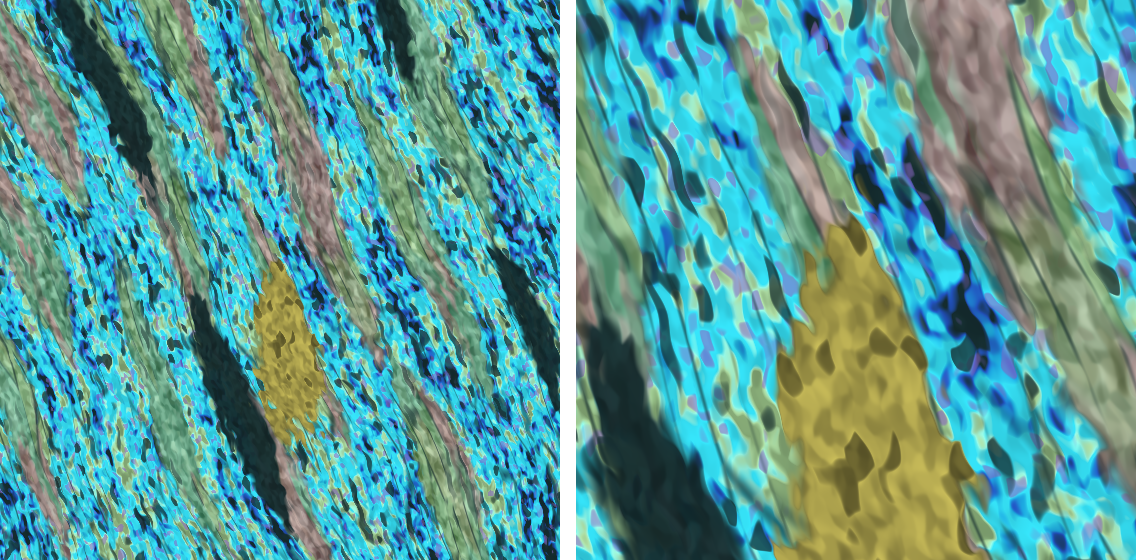
Left, the full canvas; right, a detail of the centre.
Reproduce this texture procedurally as a Shadertoy shader.

```glsl
const float TILT = 0.38;                 // lean of the foliation from vertical
const vec2 GRAIN = vec2(0.0105, 0.021);  // cell sizes: across, along the foliation
const vec2 FINE = vec2(0.006, 0.0105);
const vec2 WISP = vec2(0.0085, 0.052);
const vec2 STREAK = vec2(0.019, 0.17);
const vec2 ZONE = vec2(0.085, 0.26);
const int LATHS = 12;
const int SHADOWS = 4;
const vec2 SPREAD = vec2(0.7549, 0.5698);       // even scatter step
const vec2 SHADOW_START = vec2(0.675, 0.71);
const vec2 OCHRE_CENTER = vec2(0.51, 0.38);
const vec2 OCHRE_SIZE = vec2(0.055, 0.16);

const vec3 INK = vec3(0.08, 0.17, 0.18);
const vec3 BLUE = vec3(0.13, 0.32, 0.74);
const vec3 AZURE = vec3(0.11, 0.64, 0.86);
const vec3 CYAN = vec3(0.20, 0.85, 0.93);
const vec3 PALE = vec3(0.57, 0.94, 0.87);
const vec3 MINT = vec3(0.66, 0.84, 0.62);
const vec3 MOSS = vec3(0.52, 0.66, 0.46);
const vec3 GREEN = vec3(0.43, 0.64, 0.51);
const vec3 PINK = vec3(0.60, 0.50, 0.48);
const vec3 VIOLET = vec3(0.48, 0.36, 0.68);
const vec3 OCHRE = vec3(0.63, 0.59, 0.28);
const vec3 RAMP[10] = vec3[10](INK, INK, BLUE, AZURE, CYAN, CYAN, CYAN, PALE, MINT, MOSS);

vec3 hash3(vec2 p) {
    vec3 a = fract(p.xyx * vec3(0.1031, 0.1030, 0.0973));
    a += dot(a, a.yxz + 33.33);
    return fract((a.xxy + a.yzz) * a.zyx);
}

// Soft cellular noise: two blended cell tones and the distance to the border
vec3 cells(vec2 q, float sharpness) {
    vec2 base = floor(q);
    vec3 sum = vec3(0.0);
    float nearest = 9.0, second = 9.0;
    for (int y = -1; y <= 1; y++)
    for (int x = -1; x <= 1; x++) {
        vec2 id = base + vec2(x, y);
        float d = length(id + 0.1 + 0.8 * hash3(id).xy - q);
        sum += vec3(hash3(id + 57.0).xy, 1.0) * exp(-sharpness * d * d);
        second = min(second, max(nearest, d));
        nearest = min(nearest, d);
    }
    return vec3(sum.xy / sum.z, second - nearest);
}

// Rotates canvas space to (across, along) the foliation
vec2 foliation(vec2 p) {
    float s = sin(TILT), c = cos(TILT);
    return vec2(c * p.x + s * p.y, s * p.x - c * p.y);
}

// Pointed lens, negative inside
float lens(vec2 q, vec2 center, vec2 size) {
    vec2 r = (q - center) / size;
    return (abs(r.x) - 1.0 + r.y * r.y) * size.x;
}

float inside(float d, float blur) {
    return 1.0 - smoothstep(-blur, blur, d);
}

vec3 interference(float tone) {
    float t = clamp(tone, 0.0, 0.999) * 9.0;
    int i = int(t);
    return mix(RAMP[i], RAMP[i + 1], fract(t));
}

void mainImage(out vec4 fragColor, in vec2 fragCoord) {
    vec2 p = fragCoord / iResolution.xy;
    vec2 q = foliation(p);
    q.x += 0.011 * sin(7.0 * q.y + 5.0 * q.x) + 0.004 * sin(21.0 * q.y - 13.0 * q.x);
    vec2 wavy = q + 0.0015 * sin(q.yx * vec2(150.0, 330.0));

    vec3 grain = cells(wavy / GRAIN, 8.0);
    vec3 fine = cells(wavy / FINE + 40.0, 6.0);
    vec3 wisp = cells(wavy / WISP + 160.0, 8.0);
    vec3 streak = cells(q / STREAK + 80.0, 9.0);
    vec3 zone = cells(q / ZONE + 120.0, 6.0);
    float ragged = 0.013 * (grain.x - 0.5) + 0.012 * (wisp.x - 0.5);

    // Fine grained matrix
    float tone = 0.57 + 0.30 * (zone.x - 0.5)
        + dot(vec4(grain.x, fine.x, wisp.x, streak.x) - 0.5, vec4(0.48, 0.36, 0.45, 0.48));
    vec3 color = interference(tone);
    color = mix(color, VIOLET, 0.6 * smoothstep(0.74, 0.90, fine.y));
    color = mix(color, INK, 0.75 * smoothstep(0.80, 0.93, grain.y));
    color = mix(color, INK, 0.70 * smoothstep(0.82, 0.95, wisp.y));
    color *= 0.88 + 0.24 * fine.y;

    // Green and pink laths
    for (int i = 1; i <= LATHS; i++) {
        vec3 h = hash3(vec2(i, 7));
        vec2 size = mix(vec2(0.026, 0.22), vec2(0.050, 0.40), h.xy);
        float d = lens(q, foliation(fract(SPREAD * float(i))), size) + ragged;
        float hue = h.z + 0.6 * (streak.x - 0.5) + 0.7 * (zone.x - 0.5) + 0.3 * (wisp.x - 0.5);
        vec3 body = mix(GREEN, PINK, smoothstep(0.38, 0.68, hue));
        body = mix(body, MOSS, smoothstep(0.50, 0.85, streak.y));
        body += 0.22 * (fine.x - 0.5) + 0.20 * (grain.y - 0.5) + 0.20 * (wisp.y - 0.5);
        body = mix(body, INK, 0.5 * smoothstep(0.84, 0.96, wisp.y));
        body *= 1.0 - 0.35 * inside(abs(d + 0.002), 0.004);
        color = mix(color, body, 0.95 * inside(d, 0.005));
    }

    // Dark seams along the foliation
    float seam = (1.0 - smoothstep(0.0, 0.20, streak.z)) * smoothstep(0.35, 0.7, streak.y);
    color = mix(color, INK, 0.6 * seam * smoothstep(0.15, 0.55, wisp.x));

    // Extinct dark lenses
    for (int i = 1; i <= SHADOWS; i++) {
        vec2 center = foliation(fract(SHADOW_START + SPREAD * float(i)));
        vec2 size = vec2(0.040, 0.27) * (1.0 - 0.1 * float(i));
        float d = lens(q, center, size) + 1.2 * ragged;
        color = mix(color, INK * (0.75 + 0.4 * fine.x), 0.95 * inside(d, 0.006));
    }

    // Ochre grain, narrowing upward
    vec2 o = (p - OCHRE_CENTER) / OCHRE_SIZE;
    o.x = (o.x + 0.4 * o.y) / (1.0 - 0.45 * clamp(o.y, -1.0, 1.0));
    float d = (length(o) - 1.0) * OCHRE_SIZE.x + 1.4 * ragged;
    vec3 body = OCHRE * (0.72 + 0.35 * fine.x + 0.25 * grain.y);
    body *= 1.0 - 0.45 * smoothstep(0.80, 0.95, grain.y);
    body *= 1.0 - 0.35 * inside(abs(d + 0.002), 0.004);
    color = mix(color, body, inside(d, 0.004));

    fragColor = vec4(clamp(color, 0.0, 1.0), 1.0);
}
```
